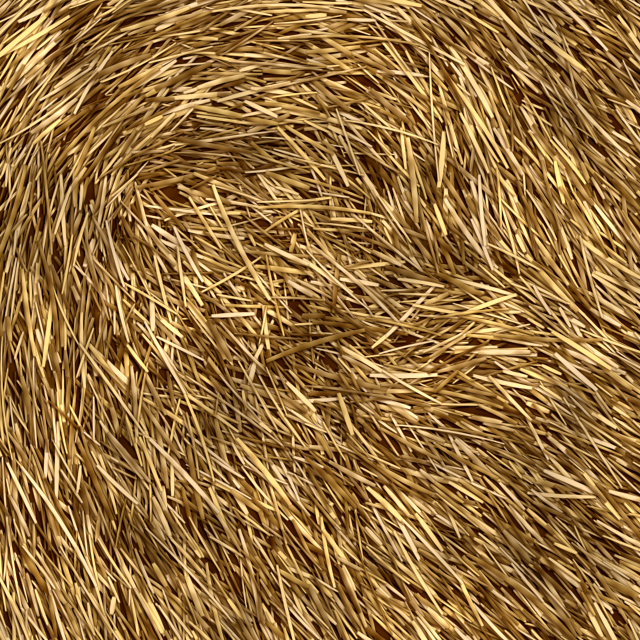
Reproduce this texture procedurally as a three.js fragment shader.

```glsl
// Swirling golden straw: layers of scattered stalks that follow a looping flow.
varying vec2 vUv;

vec4 hash4(vec3 p) {
  vec4 q = fract(p.xyzx * vec4(0.1031, 0.1030, 0.0973, 0.1099));
  q += dot(q, q.wzxy + 33.33);
  return fract((q.xxyz + q.yzzw) * q.zywx);
}

float bump(vec2 p, vec2 center, float falloff) {
  vec2 d = p - center;
  return exp(-falloff * dot(d, d));
}

// Irregular patches from layered sines, about -1 to 1
float patches(vec2 p) {
  vec2 q = p + 0.05 * sin(p.yx * vec2(19.0, 23.0));
  return 0.5 * sin(q.x * 27.0 + q.y * 41.0) + 0.5 * sin(q.x * 52.0 - q.y * 33.0 + 2.0 * sin(q.y * 14.0));
}

// Dark brown through gold to pale cream
vec3 strawColor(float tone) {
  float t = clamp(tone, 0.0, 1.02);
  return vec3(0.24, 0.11, 0.01) + t * vec3(0.50, 0.47, 0.20) + t * t * vec3(0.15, 0.19, 0.36);
}

// Half-turn loop that opens to the lower right, with local twists
float flowAngle(vec2 p) {
  float axis = -0.65;
  vec2 along = vec2(cos(axis), sin(axis));
  vec2 d = p - vec2(0.22, 0.70);
  float angle = axis + 0.5 * atan(along.x * d.y - along.y * d.x, dot(along, d));
  angle -= 0.55 * smoothstep(0.45, 0.75, p.x) * smoothstep(0.3, 0.7, p.y);
  angle -= 0.50 * bump(p, vec2(0.66, 0.70), 25.0);
  angle += 1.30 * bump(p, vec2(0.70, 0.49), 70.0);
  return angle + 0.16 * patches(p.yx * 0.8 + 0.3);
}

// Paints one stalk and its soft shadow over the color below
vec3 paintStalk(vec3 below, vec2 p, vec2 center, float halfLength, float depth, vec4 look, vec4 shape) {
  float spread = 0.45 + 0.85 * bump(center, vec2(0.42, 0.54), 12.0);
  float angle = flowAngle(center) + (shape.x + shape.y - 1.0) * spread;
  vec2 dir = vec2(cos(angle), sin(angle));
  vec2 d = p - center;
  float x = dot(d, dir);
  float y = dir.x * d.y - dir.y * d.x;
  y += (shape.z - 0.5) * 1.8 * (x * x - 0.3 * halfLength * halfLength);

  float width = mix(0.0013, 0.0040, look.x * look.x) + 0.0005 * look.y;
  width *= 1.0 - 0.3 * smoothstep(0.3, 1.0, abs(x) / halfLength);
  float ends = 1.0 - smoothstep(halfLength - 0.004, halfLength, abs(x));
  float body = ends * (1.0 - smoothstep(width - 0.0013, width + 0.0015, abs(y)));
  float shade = ends * (1.0 - smoothstep(width * 0.5, width + 0.0045, abs(y + 0.0010)));

  // Rounded lighting, uneven lengthwise wear and clumps of light and dark
  float tone = mix(0.40, 1.30, look.z) * mix(0.70, 1.0, depth);
  tone += 0.13 * clamp(y / width, -1.0, 1.0) * sign(dir.x + 0.001);
  tone += 0.10 * sin(x * 75.0 + look.w * 20.0) + 0.06 * sin(x * 210.0 + look.y * 30.0);
  tone += 0.13 * patches(center);

  vec3 tint = mix(vec3(1.02, 1.00, 0.84), vec3(0.99, 1.00, 1.07), shape.w);
  vec3 shadowed = below * (1.0 - shade * vec3(0.38, 0.45, 0.56));
  return mix(shadowed, strawColor(tone) * tint, body);
}

void main() {
  // Shadowy bed between the stalks
  vec3 color = strawColor(0.06 + 0.06 * patches(vUv * 1.7));

  // Stalks from the bottom layer up; the last three hold sparse long ones
  for (int i = 0; i < 30; i++) {
    float layer = float(i);
    float isLong = step(26.5, layer);
    float cell = mix(0.058 + 0.024 * fract(layer * 0.618), 0.115, isLong);
    vec2 shift = hash4(vec3(layer, 7.0, 3.0)).xy + 20.0;
    vec2 base = floor(vUv / cell + shift);

    for (int row = -1; row <= 1; row++) {
      for (int col = -1; col <= 1; col++) {
        vec2 id = base + vec2(float(col), float(row));
        vec4 place = hash4(vec3(id, layer + 1.0));
        vec2 center = (id - shift + place.xy) * cell;
        float halfLength = cell * mix(0.25, 0.99, place.z);
        vec2 d = vUv - center;
        // Upper layers thin out over dark hollows
        float gap = 0.5 * isLong + 0.35 * layer / 29.0 * smoothstep(0.0, -0.7, -patches(center) * -1.0);
        if (place.w > gap && dot(d, d) < halfLength * halfLength) {
          vec4 look = hash4(vec3(id.yx, layer + 41.0));
          vec4 shape = hash4(vec3(id, layer + 83.0));
          color = paintStalk(color, vUv, center, halfLength, layer / 29.0, look, shape);
        }
      }
    }
  }

  // Broad uneven light and final contrast
  color *= 1.0 + 0.11 * patches(vUv * 0.7 + 0.2) + 0.05 * sin(vUv.x * 11.0 + 2.0 * sin(vUv.y * 8.0));
  color = color * 1.17 - vec3(0.045, 0.055, 0.055);
  gl_FragColor = vec4(clamp(color, 0.0, 1.0), 1.0);
}
```
